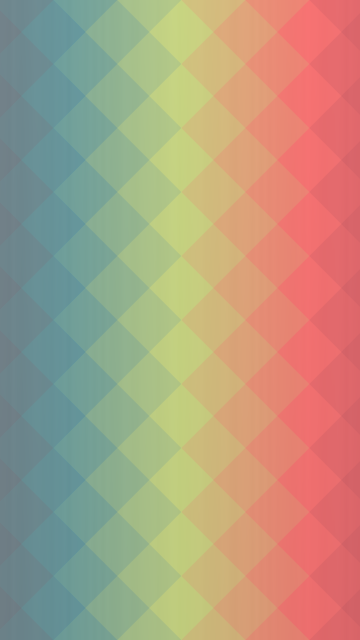
Give the GLSL for this background, as a Shadertoy shader.

```glsl
// A lattice of diamonds, each column tinted from a horizontal colour ramp.
// The ramp is sampled mostly at the column of the diamond and partly at the
// exact place, so each diamond keeps a soft gradient and a crisp edge.
#define ROWS 10.0            // diamonds per canvas height
#define CENTER_SHIFT 0.0021  // lattice offset to the right, in canvas heights
#define INNER_GRADIENT 0.3   // share of smooth ramp inside a diamond
#define TOP_LIGHT 1.02
#define BOTTOM_LIGHT 0.975
#define STREAK_COUNT 150.0   // vertical streaks per canvas height
#define STREAK_AMOUNT 0.010

const vec3 SLATE   = vec3(0.44, 0.50, 0.53);
const vec3 TEAL    = vec3(0.39, 0.59, 0.61);
const vec3 LIME    = vec3(0.77, 0.82, 0.50);
const vec3 CORAL   = vec3(0.95, 0.44, 0.44);
const vec3 CRIMSON = vec3(0.84, 0.39, 0.41);

float hash(float n) {
    return fract(sin(n * 12.9898) * 43758.5453);
}

float noise(float x) {
    float cell = floor(x);
    return mix(hash(cell), hash(cell + 1.0), smoothstep(0.0, 1.0, x - cell));
}

// Floor with its steps smoothed over the given half width
float softFloor(float x, float halfWidth) {
    float nearest = floor(x + 0.5);
    return nearest - 1.0 + smoothstep(-halfWidth, halfWidth, x - nearest);
}

// Colour by column, with column 0 at the lime center
vec3 ramp(float column) {
    vec3 color = mix(SLATE, TEAL, clamp((column + 5.6) / 2.0, 0.0, 1.0));
    color = mix(color, LIME, clamp((column + 3.6) / 3.6, 0.0, 1.0));
    color = mix(color, CORAL, clamp(column / 4.0, 0.0, 1.0));
    return mix(color, CRIMSON, clamp((column - 4.0) / 1.6, 0.0, 1.0));
}

void mainImage(out vec4 fragColor, in vec2 fragCoord) {
    // Centered place, measured in diamonds
    vec2 place = (fragCoord - 0.5 * iResolution.xy) / iResolution.y;
    vec2 p = (place - vec2(CENTER_SHIFT, 0.0)) * ROWS;

    // Diagonal cells; the sum of both indices gives the column
    float edge = ROWS / iResolution.y;
    float column = softFloor(p.x + p.y, edge) + softFloor(p.x - p.y, edge) + 1.0;
    vec3 color = ramp(mix(column, 2.0 * p.x, INNER_GRADIENT));

    // Gentle vertical shading and faint streaks
    color *= mix(BOTTOM_LIGHT, TOP_LIGHT, fragCoord.y / iResolution.y);
    color += STREAK_AMOUNT * (noise(place.x * STREAK_COUNT) - 0.5);

    fragColor = vec4(color, 1.0);
}
```
